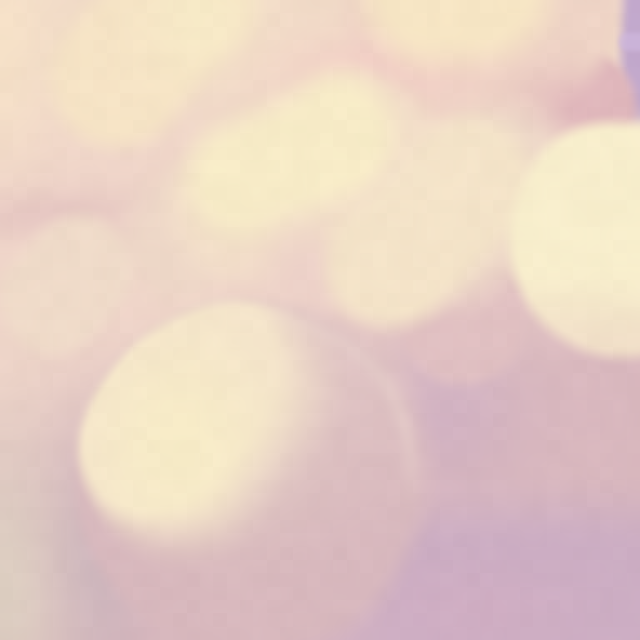
Reproduce this background procedurally as a three.js fragment shader.

```glsl
varying vec2 vUv;

const vec3 CREAM = vec3(0.968, 0.922, 0.78);
const vec3 PEACH = vec3(0.947, 0.862, 0.782);
const vec3 BLUSH = vec3(0.935, 0.832, 0.785);
const vec3 ROSE = vec3(0.85, 0.72, 0.745);
const vec3 MAUVE = vec3(0.8, 0.68, 0.765);

float hash(vec2 p) {
  return fract(sin(dot(p, vec2(127.1, 311.7))) * 43758.5);
}

float noise(vec2 p) {
  vec2 i = floor(p);
  vec2 f = fract(p);
  f = f * f * (3.0 - 2.0 * f);
  return mix(mix(hash(i), hash(i + vec2(1.0, 0.0)), f.x),
             mix(hash(i + vec2(0.0, 1.0)), hash(i + 1.0), f.x), f.y);
}

// Signed distance to a capsule from a to b
float capsule(vec2 p, vec2 a, vec2 b, float radius) {
  vec2 axis = b - a;
  float t = clamp(dot(p - a, axis) / dot(axis, axis), 0.0, 1.0);
  return length(p - a - axis * t) - radius;
}

// Coverage of a shape whose edge is blurred by softness on both sides
float cover(float dist, float softness) {
  return 1.0 - smoothstep(-softness, softness, dist);
}

// Soft elliptical pool of light
float pool(vec2 p, vec2 center, vec2 size) {
  vec2 q = (p - center) / size;
  return exp(-dot(q, q));
}

vec3 backdrop(vec2 p) {
  vec3 color = mix(ROSE, BLUSH, smoothstep(0.26, 0.62, p.y + 0.3 * (0.5 - p.x)));
  color = mix(color, PEACH, 0.85 * smoothstep(0.7, 0.95, p.y));
  color = mix(color, MAUVE, smoothstep(0.27, 0.14, p.y) * smoothstep(0.4, 0.65, p.x));
  color = mix(color, MAUVE, 0.6 * pool(p, vec2(0.7, 0.36), vec2(0.11, 0.12)));
  color = mix(color, vec3(0.82, 0.68, 0.76), 0.6 * pool(p, vec2(0.75, 0.04), vec2(0.15, 0.07)));
  color = mix(color, vec3(0.885, 0.755, 0.75), 0.75 * pool(p, vec2(0.06, 0.665), vec2(0.16, 0.04)));
  color = mix(color, vec3(0.965, 0.885, 0.78), 0.8 * pool(p, vec2(0.0, 0.92), vec2(0.07, 0.17)));
  // Cool shade and pale light in the lower left
  color = mix(color, vec3(0.79, 0.7, 0.735), 0.85 * pool(p, vec2(0.15, 0.13), vec2(0.08, 0.19)));
  return mix(color, vec3(0.87, 0.82, 0.76), 0.9 * pool(p, vec2(0.0, 0.08), vec2(0.1, 0.24)));
}

vec3 upperLights(vec3 color, vec2 p) {
  // Violet corner and the dusky disc beside it
  color = mix(color, vec3(0.76, 0.66, 0.8), cover(0.965 - p.x, 0.015) * smoothstep(0.78, 0.85, p.y));
  float streak = capsule(p, vec2(0.975, 0.937), vec2(1.05, 0.937), 0.013);
  color = mix(color, vec3(0.81, 0.72, 0.87), 0.7 * cover(streak, 0.006));
  color = mix(color, vec3(0.875, 0.715, 0.735), cover(length(p - vec2(0.9, 0.83)) - 0.092, 0.014));

  // Peach disc with a bright heart
  color = mix(color, vec3(0.935, 0.83, 0.775), cover(length(p - vec2(0.75, 1.01)) - 0.215, 0.022));
  color = mix(color, vec3(0.945, 0.8, 0.77), 0.75 * pool(p, vec2(0.6, 0.89), vec2(0.17, 0.06)));
  color = mix(color, vec3(0.88, 0.72, 0.735), 0.7 * pool(p, vec2(0.88, 0.84), vec2(0.07, 0.05)));
  color = mix(color, vec3(0.967, 0.9, 0.77), cover(capsule(p, vec2(0.68, 1.02), vec2(0.74, 1.02), 0.115), 0.04));

  // Tilted light at upper left
  float tilted = capsule(p, vec2(0.185, 0.88), vec2(0.29, 1.0), 0.106);
  color = mix(color, vec3(0.962, 0.89, 0.772), cover(tilted, 0.026));
  return mix(color, CREAM, 0.8 * pool(p, vec2(0.31, 0.98), vec2(0.08, 0.1)));
}

vec3 middleLights(vec3 color, vec2 p) {
  // Broad pale cloud under the brighter lights
  color = mix(color, vec3(0.93, 0.845, 0.78), 0.85 * cover(capsule(p, vec2(0.28, 0.62), vec2(0.3, 0.65), 0.085), 0.035));
  color = mix(color, vec3(0.95, 0.872, 0.785), 0.95 * cover(capsule(p, vec2(0.38, 0.68), vec2(0.565, 0.765), 0.115), 0.03));
  color = mix(color, CREAM, cover(capsule(p, vec2(0.385, 0.715), vec2(0.525, 0.788), 0.09), 0.034));
  color = mix(color, vec3(0.93, 0.82, 0.79), 0.8 * pool(p, vec2(0.47, 0.585), vec2(0.07, 0.06)));

  color = mix(color, vec3(0.88, 0.752, 0.758), 0.9 * cover(length(p - vec2(0.72, 0.5)) - 0.1, 0.016));
  color = mix(color, vec3(0.93, 0.845, 0.782), cover(capsule(p, vec2(0.7, 0.64), vec2(0.8, 0.715), 0.11), 0.04));
  color = mix(color, vec3(0.955, 0.89, 0.785), cover(capsule(p, vec2(0.608, 0.59), vec2(0.735, 0.715), 0.098), 0.026));
  color = mix(color, vec3(0.935, 0.855, 0.785), cover(capsule(p, vec2(0.085, 0.53), vec2(0.12, 0.58), 0.082), 0.02));

  // Bright disc at the right edge
  float disc = length(p - vec2(0.982, 0.625)) - 0.186;
  vec3 face = mix(vec3(0.94, 0.87, 0.78), vec3(0.97, 0.932, 0.8), smoothstep(0.45, 0.59, p.y));
  return mix(color, face, cover(disc, 0.016));
}

vec3 bubble(vec3 color, vec2 p) {
  vec2 q = p - vec2(0.392, 0.256);
  float dist = length(q) - 0.277;
  float edge = mix(0.016, 0.03, smoothstep(0.0, 0.25, q.x));
  vec3 body = mix(vec3(0.845, 0.72, 0.74), vec3(0.875, 0.765, 0.765), smoothstep(0.1, 0.5, p.y));
  color = mix(color, body, 0.95 * cover(dist, edge));

  // Faint rim light on the upper right
  float facing = smoothstep(0.5, 0.95, dot(normalize(q + 0.0001), vec2(0.7, 0.71)));
  color = mix(color, vec3(0.895, 0.8, 0.785), 0.55 * facing * exp(-pow((dist + 0.024) / 0.014, 2.0)));

  // Cream light, crisp on the left and diffuse toward the lower right
  color = mix(color, vec3(0.9, 0.82, 0.775), 0.7 * pool(p, vec2(0.38, 0.3), vec2(0.11, 0.13)) * cover(dist, edge));
  float softness = mix(0.018, 0.07, smoothstep(-0.08, 0.14, dot(p - vec2(0.3, 0.35), vec2(0.8, -0.6))));
  float light = cover(capsule(p, vec2(0.265, 0.31), vec2(0.34, 0.41), 0.145), softness);
  light *= cover(dist, 0.016);
  vec3 glow = mix(vec3(0.955, 0.89, 0.795), CREAM, pool(p, vec2(0.28, 0.31), vec2(0.14, 0.17)));
  return mix(color, glow, light);
}

void main() {
  vec2 p = vUv + 0.012 * (vec2(noise(vUv * 9.0), noise(vUv * 9.0 + 31.0)) - 0.5);
  vec3 color = backdrop(p);
  color = upperLights(color, p);
  color = middleLights(color, p);
  color = bubble(color, p);
  // Faint mottling in square cells
  color += 0.011 * (hash(floor(vUv * 48.0)) - 0.5) + 0.01 * (noise(vUv * 30.0) - 0.5);
  gl_FragColor = vec4(color, 1.0);
}
```
